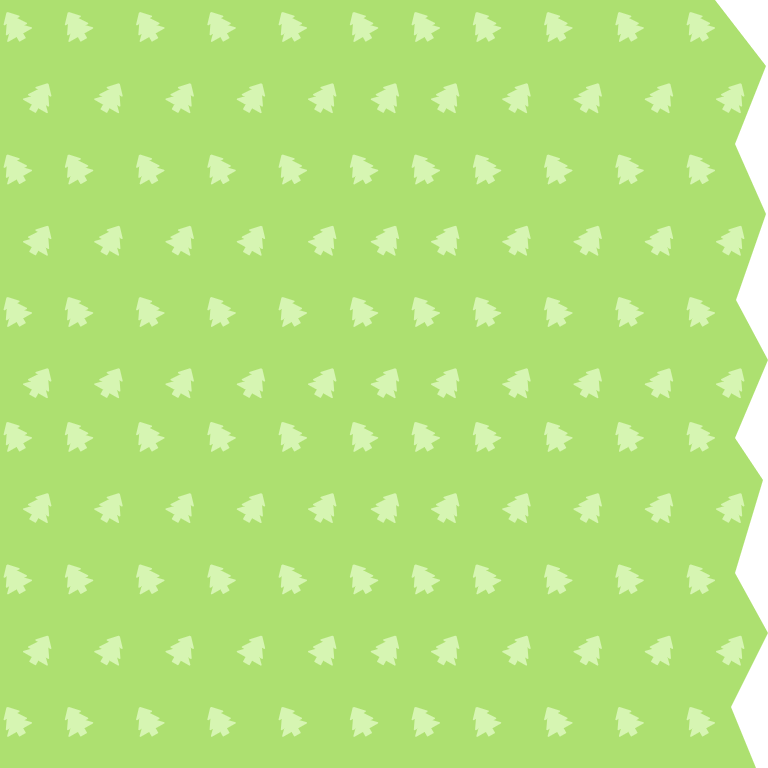
Write a WebGL 1 fragment shader that draws this pattern.

```glsl
precision highp float;

uniform vec2 u_resolution;

const float SIDE = 768.0;    // layout units across the canvas
const float PITCH = 71.25;   // regular gap between trees
const vec3 GRASS = vec3(0.68, 0.88, 0.44);
const vec3 LEAF = vec3(0.84, 0.96, 0.70);
const vec3 PAPER = vec3(1.0);

// Signed distance to a symmetric trapezoid
float tier(vec2 p, float top, float topHalf, float bottom, float bottomHalf) {
  float h = 0.5 * (top - bottom);
  p = vec2(abs(p.x), p.y - 0.5 * (top + bottom));
  vec2 corner = vec2(topHalf, h);
  vec2 side = vec2(topHalf - bottomHalf, 2.0 * h);
  float capHalf = p.y < 0.0 ? bottomHalf : topHalf;
  vec2 toCap = vec2(p.x - min(p.x, capHalf), abs(p.y) - h);
  float t = clamp(dot(corner - p, side) / dot(side, side), 0.0, 1.0);
  vec2 toSide = p - corner + side * t;
  float inside = toSide.x < 0.0 && toCap.y < 0.0 ? -1.0 : 1.0;
  return inside * sqrt(min(dot(toCap, toCap), dot(toSide, toSide)));
}

// Three tiers and a trunk with rounded corners
float tree(vec2 p) {
  float d = tier(p, 18.6, 0.4, 10.2, 8.2);
  d = min(d, tier(p, 10.5, 4.4, 0.4, 11.2));
  d = min(d, tier(p, 1.0, 6.4, -6.0, 13.3));
  d = min(d, tier(p, -5.0, 3.0, -11.4, 3.0));
  return d - 0.8;
}

// Tree centres, with narrower gaps at the seams
float rowCentre(float i) {
  return 29.3 + PITCH * i - 17.6 * step(6.0, i);
}

float columnCentre(float i, float odd) {
  float even = 16.6 - 10.0 * step(1.0, i) - 9.5 * step(6.0, i) - 10.0 * step(7.0, i);
  float shifted = 38.4 - 8.5 * step(5.0, i) - 11.0 * step(6.0, i);
  return PITCH * i + mix(even, shifted, odd);
}

// Distance to the nearest tree; alternate rows are mirrored
float trees(vec2 p) {
  vec2 offset = vec2(SIDE);
  float odd = 0.0;
  for (int i = 0; i < 11; i++) {
    float row = float(i);
    float dy = rowCentre(row) - p.y;
    if (abs(dy) < abs(offset.y)) {
      offset.y = dy;
      odd = mod(row, 2.0);
    }
  }
  for (int i = 0; i < 11; i++) {
    float dx = p.x - columnCentre(float(i), odd);
    if (abs(dx) < abs(offset.x)) offset.x = dx;
  }
  offset.x *= 1.0 - 2.0 * odd;
  vec2 across = vec2(cos(0.515), sin(0.515));
  vec2 along = vec2(-across.y, across.x);
  return tree(vec2(dot(offset, across), dot(offset, along)));
}

// Extends the torn edge from one knot to the next
void tearTo(inout vec2 knot, inout float edge, float y, vec2 next) {
  edge += (next.x - knot.x) * clamp((y - knot.y) / (next.y - knot.y), 0.0, 1.0);
  knot = next;
}

float tornEdge(float y) {
  vec2 knot = vec2(715.0, 0.0);
  float edge = knot.x;
  tearTo(knot, edge, y, vec2(766.0, 66.0));
  tearTo(knot, edge, y, vec2(735.0, 144.0));
  tearTo(knot, edge, y, vec2(766.0, 214.0));
  tearTo(knot, edge, y, vec2(736.0, 300.0));
  tearTo(knot, edge, y, vec2(768.0, 360.0));
  tearTo(knot, edge, y, vec2(735.0, 438.0));
  tearTo(knot, edge, y, vec2(763.0, 480.0));
  tearTo(knot, edge, y, vec2(735.0, 573.0));
  tearTo(knot, edge, y, vec2(768.0, 633.0));
  tearTo(knot, edge, y, vec2(731.0, 707.0));
  tearTo(knot, edge, y, vec2(756.0, SIDE));
  return edge;
}

float cover(float d, float pixel) {
  return clamp(0.5 - d / pixel, 0.0, 1.0);
}

void main() {
  vec2 p = SIDE * gl_FragCoord.xy / u_resolution;
  p.y = SIDE - p.y;
  float pixel = SIDE / min(u_resolution.x, u_resolution.y);

  vec3 color = mix(GRASS, LEAF, cover(trees(p), pixel));
  color = mix(color, PAPER, cover(tornEdge(p.y) - p.x, pixel * 1.1));
  gl_FragColor = vec4(color, 1.0);
}
```
